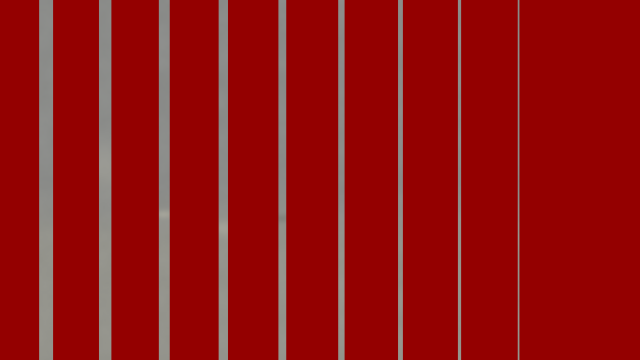
A WebGL 1 fragment shader for this pattern:

```glsl
precision highp float;
// Deep red panel cut by nine narrowing slits that reveal a hazy grey backdrop.
uniform vec2 u_resolution;

float hash(vec2 p) {
  return fract(sin(dot(p, vec2(127.1, 311.7))) * 43758.5453);
}

float noise(vec2 p) {
  vec2 i = floor(p), f = fract(p);
  f = f * f * (3.0 - 2.0 * f);
  return mix(mix(hash(i), hash(i + vec2(1.0, 0.0)), f.x),
             mix(hash(i + vec2(0.0, 1.0)), hash(i + vec2(1.0)), f.x), f.y);
}

float fbm(vec2 p) {
  float sum = 0.0, gain = 0.5;
  for (int octave = 0; octave < 4; octave++) {
    sum += gain * noise(p);
    p *= 2.1;
    gain *= 0.5;
  }
  return sum;
}

// Soft elliptical patch of light
float patchGlow(vec2 uv, vec2 center, vec2 radius) {
  vec2 d = (uv - center) / radius;
  return exp(-dot(d, d));
}

// Cool grey above, warmer grey below, with faint mottling
vec3 backdrop(vec2 uv) {
  float warmth = smoothstep(0.5, 0.3, uv.y + 0.12 * (fbm(uv * 7.0) - 0.5));
  vec3 color = mix(vec3(0.545, 0.55, 0.54), vec3(0.58, 0.58, 0.55), warmth);
  color += 0.04 * (fbm(uv * vec2(32.0, 18.0)) - 0.47);

  vec3 haze = vec3(0.06, 0.055, 0.04);
  color += haze * patchGlow(uv, vec2(0.164, 0.53), vec2(0.03, 0.07));
  color += haze * 1.2 * patchGlow(uv, vec2(0.256, 0.405), vec2(0.02, 0.012));
  color += haze * patchGlow(uv, vec2(0.349, 0.365), vec2(0.02, 0.022));
  color -= 0.05 * patchGlow(uv, vec2(0.44, 0.393), vec2(0.02, 0.012));
  return color;
}

void main() {
  vec2 uv = gl_FragCoord.xy / u_resolution;
  float soft = 0.6 / u_resolution.x;

  // Left edges are evenly spaced while the widths shrink to the right
  float slits = 0.0;
  for (int i = 0; i < 9; i++) {
    float n = float(i);
    float left = 0.0612 + 0.09346 * n;
    float right = left + 0.0218 - 0.00238 * n;
    slits += smoothstep(left - soft, left + soft, uv.x)
           * (1.0 - smoothstep(right - soft, right + soft, uv.x));
  }

  vec3 red = vec3(0.58, 0.0, 0.0);
  gl_FragColor = vec4(mix(red, backdrop(uv), slits), 1.0);
}
```
